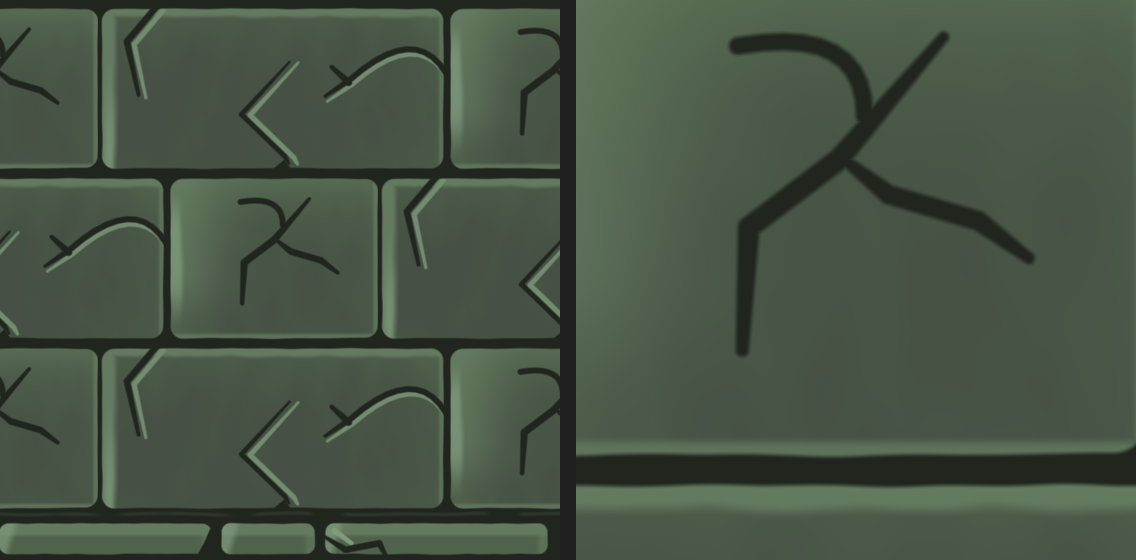
Left: the whole. Right: its middle third, enlarged.
A WebGL 2 fragment shader for this texture:

```glsl
#version 300 es
precision highp float;
// Mossy green wall: cracked long and short bricks in running bond above a thin plinth.

#define SIDE 768.0     // design units across the canvas
#define PITCH 233.0    // height of one course with its joint
#define TOP 12.0       // joint above the first course
#define LONG 468.0     // long brick width
#define SHORT 284.0    // short brick width
#define JOINT 10.0     // upright joint width
#define TALL 219.0     // brick height
#define SOFT 1.6       // edge softness
#define GRAIN 0.30     // strength of the brushed variation

uniform vec2 u_resolution;
out vec4 outColor;

const vec3 MORTAR = vec3(0.125, 0.145, 0.118);
const vec3 SEAM = vec3(0.19, 0.22, 0.18);
const vec3 STONE = vec3(0.274, 0.315, 0.268);
const vec3 MOSS = vec3(0.31, 0.385, 0.295);
const vec3 LIGHT = vec3(0.39, 0.475, 0.375);
const vec3 GLINT = vec3(0.50, 0.605, 0.49);

vec2 gradient(vec2 cell) {
  float h = fract(sin(dot(cell, vec2(127.1, 311.7))) * 43758.5);
  return vec2(cos(h * 6.2832), sin(h * 6.2832));
}

float noise(vec2 p) {
  vec2 i = floor(p), f = p - i, u = f * f * (3.0 - 2.0 * f), e = vec2(1, 0);
  float low = mix(dot(gradient(i), f), dot(gradient(i + e), f - e), u.x);
  float high = mix(dot(gradient(i + e.yx), f - e.yx), dot(gradient(i + 1.0), f - 1.0), u.x);
  return mix(low, high, u.y);
}

float cover(float d) {
  float s = max(SOFT, 0.7 * SIDE / u_resolution.y);
  return 1.0 - smoothstep(-s, s, d);
}

float roundBox(vec2 p, vec2 halfSize, float r) {
  vec2 q = abs(p) - halfSize + r;
  return length(max(q, 0.0)) + min(max(q.x, q.y), 0.0) - r;
}

float tapered(vec2 p, vec2 a, vec2 b, float ra, float rb) {
  vec2 e = b - a;
  float t = clamp(dot(p - a, e) / dot(e, e), 0.0, 1.0);
  return length(p - a - e * t) - mix(ra, rb, t);
}

// Three joined strokes, thin at both ends.
float stroke(vec2 p, vec2 a, vec2 b, vec2 c, vec2 d, float w) {
  return min(tapered(p, a, b, 0.5 * w, w), min(tapered(p, b, c, w, w), tapered(p, c, d, w, 0.6 * w)));
}

float arc(vec2 p, vec2 a, vec2 b, vec2 c, float w) {
  float d = 1e3;
  vec2 last = a;
  for (int i = 1; i <= 10; i++) {
    float t = float(i) / 10.0;
    vec2 next = mix(mix(a, b, t), mix(b, c, t), t);
    d = min(d, tapered(p, last, next, w, w));
    last = next;
  }
  return d;
}

float cornerCrack(vec2 p, float w) {
  return min(tapered(p, vec2(74, -2), vec2(34, 45), w, w), tapered(p, vec2(34, 45), vec2(50, 118), w, 0.6 * w));
}
float elbowCrack(vec2 p, float w) {
  return stroke(p, vec2(257, 73), vec2(191, 145), vec2(251, 203), vec2(256, 212), w);
}
float waveCrack(vec2 p, float w) {
  return min(arc(p, vec2(340, 97), vec2(430, 18), vec2(472, 89), w), tapered(p, vec2(306, 120), vec2(340, 97), 0.6 * w, w));
}
float forkCrack(vec2 p) {
  float d = arc(p, vec2(96, 32), vec2(154, 22), vec2(154, 64), 4.0);
  d = min(d, stroke(p, vec2(190, 28), vec2(142, 84), vec2(101, 115), vec2(98, 171), 5.0));
  return min(d, stroke(p, vec2(142, 82), vec2(165, 100), vec2(206, 112), vec2(229, 129), 4.5));
}

vec3 longBrick(vec2 q, float n) {
  float moss = 0.75 * exp(-q.y / 38.0) + 0.55 * exp((q.x - LONG) / 55.0) + GRAIN * n;
  vec3 c = mix(STONE, MOSS, clamp(moss, 0.0, 1.0));
  float left = 1.0 - smoothstep(13.0, 25.0, q.x + 5.0 * n);
  float top = 1.0 - smoothstep(7.0, 15.0, q.y + 3.0 * n);
  c = mix(c, LIGHT, max(left, top));
  c = mix(c, GLINT, 0.65 * left * smoothstep(50.0, 200.0, q.y) * exp(-pow((q.x - 10.0) / 8.0, 2.0)));
  c = mix(c, LIGHT, 0.7 * (1.0 - smoothstep(3.0, 9.0, LONG - q.x)));
  // Lit lips first, then the dark cracks beside them.
  float lip = min(cornerCrack(q - vec2(10, 4), 3.6), elbowCrack(q - vec2(12, 1), 3.6));
  lip = min(lip, waveCrack(q - vec2(3, 7), 3.2));
  c = mix(c, mix(LIGHT, GLINT, 0.55), cover(lip));
  float crack = min(min(cornerCrack(q, 4.5), elbowCrack(q, 3.4)), waveCrack(q, 4.0));
  crack = min(crack, tapered(q, vec2(315, 80), vec2(338, 101), 3.0, 5.0));
  crack = min(crack, tapered(q, vec2(250, 209), vec2(248, 222), 2.0, 14.0));
  return mix(c, MORTAR, cover(crack));
}

vec3 shortBrick(vec2 q, float n) {
  float moss = exp(-q.y / 48.0) + 0.8 * exp(-q.x / 75.0) + 0.5 * exp((q.x - SHORT) / 35.0) + GRAIN * n;
  vec3 c = mix(STONE, MOSS, clamp(moss, 0.0, 1.0));
  float wash = exp(-pow(q.x / 62.0, 2.0)) * smoothstep(215.0, 120.0, q.y);
  c = mix(c, LIGHT, clamp(0.8 * wash + 0.4 * exp(-q.y / 22.0), 0.0, 1.0));
  float left = 1.0 - smoothstep(10.0, 20.0, q.x + 4.0 * n);
  c = mix(c, GLINT, 0.75 * left * smoothstep(10.0, 70.0, q.y) * smoothstep(215.0, 130.0, q.y));
  c = mix(c, LIGHT, 0.8 * (1.0 - smoothstep(3.0, 9.0, min(SHORT - q.x, TALL - q.y))));
  return mix(c, MORTAR, cover(forkCrack(q)));
}

vec3 plinth(vec2 p, vec3 c) {
  // Faint broken seam over the ledge stones.
  float seam = abs(p.y - 705.0 - 5.0 * noise(vec2(p.x / 90.0, 3.0))) - 2.5;
  c = mix(c, SEAM, 0.8 * cover(seam) * smoothstep(-0.35, 0.0, noise(vec2(p.x / 60.0, 8.0))));
  vec2 spans[3] = vec2[3](vec2(-1, 290), vec2(304, 432), vec2(446, 751));
  for (int i = 0; i < 3; i++) {
    vec2 s = spans[i];
    float d = roundBox(p - vec2(0.5 * (s.x + s.y), 739), vec2(0.5 * (s.y - s.x), 21), 12.0);
    if (i == 0) d = max(d, dot(p - vec2(290, 722), vec2(0.904, 0.428)));
    float x = p.x - s.x + 0.3 * (p.y - 739.0);
    vec3 stone = mix(LIGHT, MOSS, smoothstep(13.0, 20.0, p.y - 718.0));
    stone = mix(stone, GLINT, 0.7 * (1.0 - smoothstep(9.0, 24.0, x)));
    stone = mix(stone, LIGHT, 0.6 * (1.0 - smoothstep(8.0, 18.0, s.y - p.x)));
    c = mix(c, stone, cover(d + 1.5 * noise(p / 25.0)));
  }
  c = mix(c, GLINT, cover(tapered(p, vec2(459, 728), vec2(482, 745), 4.0, 3.0)));
  return mix(c, MORTAR, cover(stroke(p, vec2(445, 736), vec2(474, 754), vec2(520, 745), vec2(529, 762), 4.5)));
}

void main() {
  vec2 p = gl_FragCoord.xy / u_resolution * SIDE;
  p.y = SIDE - p.y;
  // Each course slides by half the canvas.
  float row = clamp(floor((p.y - TOP + 7.0) / PITCH), 0.0, 2.0);
  vec2 q = vec2(mod(p.x - 135.0 - 0.5 * SIDE * row, SIDE) - 5.0, p.y - TOP - PITCH * row);
  float n = noise(q / vec2(48, 90)) + 0.5 * noise(q / vec2(21, 42) + 7.0);
  bool isLong = q.x < LONG + 0.5 * JOINT;
  if (!isLong) q.x -= LONG + JOINT;
  vec2 size = vec2(isLong ? LONG : SHORT, TALL);
  float d = roundBox(q - 0.5 * size, 0.5 * size, 17.0) + 1.5 * noise(q / 40.0);
  vec3 brick = isLong ? longBrick(q, n) : shortBrick(q, n);
  vec3 color = mix(MORTAR, brick, cover(d));
  if (p.y > 698.0) color = plinth(p, color);
  outColor = vec4(color, 1.0);
}
```
